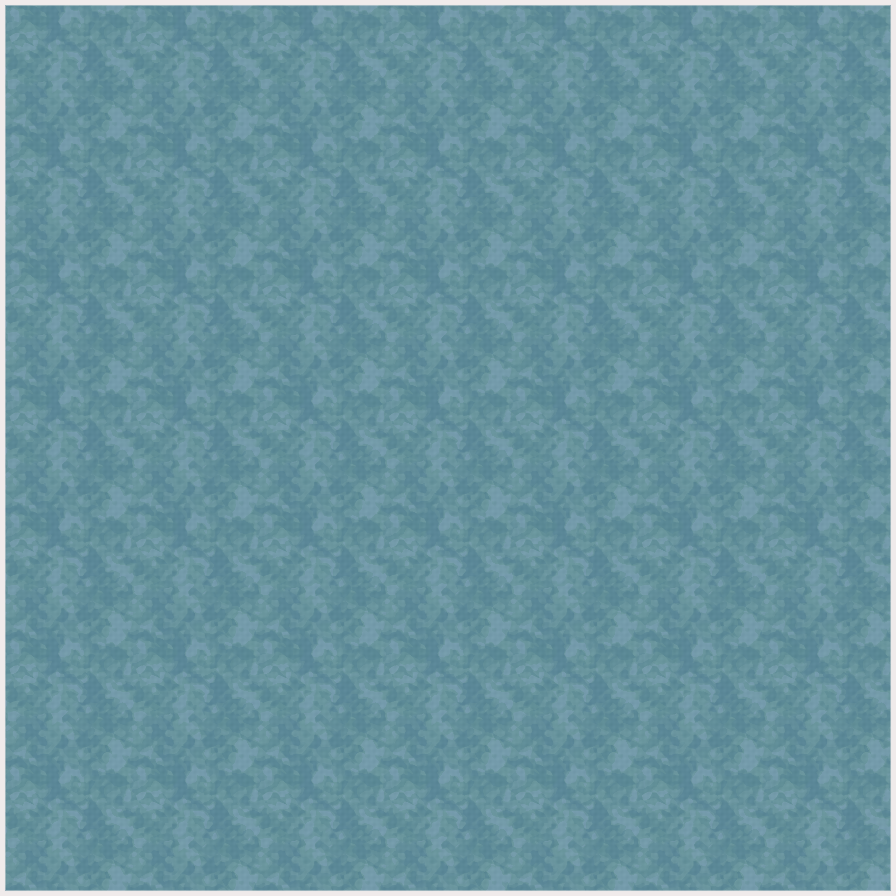
A Shadertoy shader for this texture:

```glsl
// Draws a mottled teal damask cloth of repeating square tiles inside a thin pale margin.

const float TILES = 7.0;
const float MARGIN = 0.006;

const vec3 PAPER = vec3(0.94, 0.92, 0.92);
const vec3 DEEP_BLUE = vec3(0.354, 0.532, 0.588);
const vec3 TEAL = vec3(0.382, 0.558, 0.600);
const vec3 PALE_TEAL = vec3(0.415, 0.586, 0.622);
const vec3 MIST_BLUE = vec3(0.455, 0.608, 0.670);

vec3 hash3(vec2 cell, float seed) {
    vec3 q = vec3(dot(cell, vec2(127.1, 311.7)),
                  dot(cell, vec2(269.5, 183.3)),
                  dot(cell, vec2(419.2, 371.9)));
    return fract(sin(q + seed * 17.3) * 43758.55);
}

// Soft cellular noise: blends random cell values, wrapping once per tile.
float softCells(vec2 uv, vec2 count, float sharpness, float seed) {
    vec2 p = uv * count;
    vec2 home = floor(p);
    float total = 0.0;
    float weightSum = 0.0;
    for (int y = -1; y <= 1; y++) {
        for (int x = -1; x <= 1; x++) {
            vec2 cell = home + vec2(x, y);
            vec3 rnd = hash3(mod(cell, count), seed);
            vec2 d = cell + 0.1 + 0.8 * rnd.xy - p;
            float weight = exp(-sharpness * dot(d, d));
            total += weight * rnd.z;
            weightSum += weight;
        }
    }
    return total / weightSum;
}

// Layered sines bend the outlines and still repeat with the tile.
vec2 ripple(vec2 uv, float amount) {
    vec2 a = 6.28318 * uv.yx;
    return uv + amount * (sin(a * 3.0 + vec2(0.7, 2.1)) + 0.6 * sin(a * 8.0 + a.yx * 5.0));
}

// Fine crossed diagonal threads.
float weave(vec2 uv, float threads) {
    vec2 diagonal = 6.28318 * threads * vec2(uv.x + uv.y, uv.x - uv.y);
    return sin(diagonal.x) * sin(diagonal.y) + 0.5 * sin(diagonal.y);
}

vec3 dye(float tone) {
    vec3 color = mix(DEEP_BLUE, TEAL, smoothstep(0.36, 0.46, tone));
    color = mix(color, PALE_TEAL, smoothstep(0.50, 0.58, tone));
    return mix(color, MIST_BLUE, smoothstep(0.66, 0.73, tone));
}

vec3 cloth(vec2 uv) {
    vec2 bent = ripple(uv, 0.010);
    float patches = softCells(bent, vec2(5.0, 5.0), 9.0, 1.0);
    float leaves = softCells(bent, vec2(12.0, 14.0), 14.0, 2.0);
    float flecks = softCells(bent, vec2(19.0, 22.0), 14.0, 3.0);
    float tint = softCells(bent, vec2(9.0, 10.0), 9.0, 4.0) - 0.5;

    float tone = 0.28 * patches + 0.38 * leaves + 0.34 * flecks;
    vec3 color = dye(tone);
    color += tint * vec3(0.002, -0.006, 0.014);
    return color + 0.010 * weave(uv, 12.0);
}

void mainImage(out vec4 fragColor, in vec2 fragCoord) {
    vec2 uv = fragCoord / iResolution.xy;
    float pixel = 1.0 / min(iResolution.x, iResolution.y);

    // Cloth panel with a smooth edge against the margin.
    vec2 panel = (uv - MARGIN) / (1.0 - 2.0 * MARGIN);
    vec2 inset = min(uv, 1.0 - uv) - MARGIN;
    float inside = smoothstep(-pixel, pixel, min(inset.x, inset.y));

    fragColor = vec4(mix(PAPER, cloth(panel * TILES), inside), 1.0);
}
```
